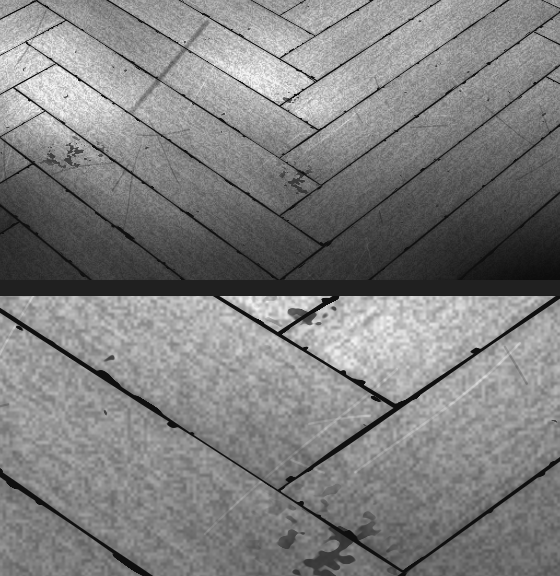
Top, the full canvas; bottom, a detail of the centre.
A WebGL 2 fragment shader for this texture:

```glsl
#version 300 es
precision highp float;
// Worn grey herringbone floor seen at a slant. A perspective map leads to a
// square lattice whose diagonals split into long planks; light pools, grain,
// cellular nicks, stains and scratches are then layered on each plank.
#define PLANK_LENGTH 7.0
#define UNIT_SIZE 0.1464
#define PERSPECTIVE 0.026
#define GAP 0.014
#define GRAIN 0.27
#define PLANK_VARIATION 0.06
#define SCRATCHES 26
#define GAP_TONE 0.06
#define STAIN_TONE 0.15

uniform vec2 u_resolution;
out vec4 fragColor;

float hash(vec2 p) {
  vec3 q = fract(vec3(p.xyx) * vec3(0.1031, 0.103, 0.0973));
  q += dot(q, q.yzx + 33.33);
  return fract((q.x + q.y) * q.z);
}

float noise(vec2 p) {
  vec2 i = floor(p), f = fract(p);
  f = f * f * (3.0 - 2.0 * f);
  return mix(mix(hash(i), hash(i + vec2(1, 0)), f.x),
             mix(hash(i + vec2(0, 1)), hash(i + 1.0), f.x), f.y);
}

// Nearest cell point: x is its distance, y a random value of its cell
vec2 cellular(vec2 p) {
  vec2 best = vec2(9.0, 0.0);
  for (int k = 0; k < 9; k++) {
    vec2 c = floor(p) + vec2(k % 3 - 1, k / 3 - 1);
    float d = distance(p, c + vec2(hash(c), hash(c + 71.0)));
    if (d < best.x) best = vec2(d, hash(c + 19.0));
  }
  return best;
}

float pool(vec2 p, vec2 centre, vec2 size) {
  vec2 d = (p - centre) / size;
  return exp(-dot(d, d));
}

float segment(vec2 p, vec2 a, vec2 b) {
  vec2 d = b - a;
  return distance(p, a + d * clamp(dot(p - a, d) / dot(d, d), 0.0, 1.0));
}

// Canvas to floor lattice, planks running along the two axes
vec2 floorLattice(vec2 p) {
  float side = (p.x - 0.9974) / UNIT_SIZE;
  float w = 3.77 / (4.205 - p.y + 0.003 * side);
  float u = side * w, v = (1.0 - w) / PERSPECTIVE;
  return 0.5 * vec2(u + v, u - v);
}

// Returns along, across and the plank id
vec4 herringbone(vec2 q) {
  vec2 c = floor(q);
  float n = mod(c.x + c.y, 2.0 * PLANK_LENGTH);
  if (n < PLANK_LENGTH) return vec4(q.y - c.y + n, q.x - c.x, c.x, c.y - n);
  n -= PLANK_LENGTH;
  return vec4(q.x - c.x + n, q.y - c.y, c.x - n + 50.0, c.y + 50.0);
}

float lighting(vec2 p) {
  float l = mix(0.2, 0.57, smoothstep(-0.1, 0.72, p.y));
  l -= 0.17 * smoothstep(1.1, 2.0, p.x) * (1.0 - p.y);
  l -= 0.13 * pool(p, vec2(0.0, 0.25), vec2(0.22, 0.28));
  l += 0.30 * pool(p, vec2(0.25, 0.62), vec2(0.25, 0.17));
  l += 0.21 * pool(p, vec2(0.88, 0.77), vec2(0.27, 0.17));
  l += 0.15 * pool(p, vec2(1.18, 0.62), vec2(0.3, 0.16));
  l += 0.19 * pool(p, vec2(0.05, 0.8), vec2(0.2, 0.16));
  l += 0.10 * pool(p, vec2(1.5, 0.87), vec2(0.35, 0.15));
  return l + 0.08 * pool(p, vec2(0.55, 0.32), vec2(0.4, 0.2));
}

void main() {
  vec2 p = gl_FragCoord.xy / u_resolution.y;
  float pixel = 1.0 / u_resolution.y;
  vec4 plank = herringbone(floorLattice(p));
  float plankRandom = hash(plank.zw + 120.0);
  vec2 wood = plank.xy + 40.0 * plankRandom;

  // Light and tone of each plank
  float tone = lighting(p) * (1.0 + PLANK_VARIATION * (2.0 * plankRandom - 1.0));
  tone *= 0.92 + 0.16 * noise(wood * vec2(0.7, 2.5));

  // Grain streaks, embossed ripples and fine speckle
  vec2 ripple = wood * vec2(11.0, 19.0) + 0.6 * sin(wood.yx * vec2(9.0, 5.0));
  float grain = 0.5 * (noise(wood * vec2(3.0, 31.0)) - 0.5);
  grain += 0.5 * (noise(ripple) - noise(ripple + vec2(0.5, 0.4)));
  grain += 1.1 * (noise(p * 256.0) - 0.5);
  tone *= 1.0 + GRAIN * grain;

  // Scattered fine scratches, pale or dark
  for (int k = 0; k < SCRATCHES; k++) {
    vec2 s = vec2(k, 7.0);
    vec2 centre = vec2(2.0 * hash(s), hash(s + 3.1));
    float angle = 6.283 * hash(s + 5.7);
    vec2 reach = vec2(cos(angle), sin(angle)) * mix(0.02, 0.16, hash(s + 8.3));
    vec2 bent = p + 0.012 * sin(p.yx * 14.0 + float(k));
    float line = 1.0 - smoothstep(0.0005, 0.001 + pixel, segment(bent, centre - reach, centre + reach));
    tone *= 1.0 + line * (hash(s + 2.2) > 0.5 ? 0.14 : -0.2);
  }
  // One broad rubbed mark
  float mark = segment(p, vec2(0.47, 0.6), vec2(0.74, 0.92));
  tone *= 1.0 - 0.32 * smoothstep(0.4, 0.7, p.y) * (1.0 - smoothstep(0.002, 0.014, mark));

  // Stains and small nicks
  float stained = pool(p, vec2(0.26, 0.45), vec2(0.13, 0.06))
                + pool(p, vec2(1.06, 0.35), vec2(0.07, 0.07))
                + 0.7 * pool(p, vec2(1.03, 0.65), vec2(0.04, 0.05));
  float blotch = noise(wood * vec2(8.0, 11.0)) * 0.6 + noise(wood * vec2(21.0, 27.0)) * 0.4;
  float stain = smoothstep(0.76, 0.84, blotch + 0.22 * min(stained, 1.0));
  vec2 nick = cellular(p * vec2(9.0, 12.0) + 0.16 * noise(p * 80.0));
  float nicked = (1.0 - smoothstep(0.02, 0.04 + 5.0 * pixel, nick.x)) * step(0.84, nick.y);
  tone = mix(tone, min(tone, STAIN_TONE), 0.75 * max(stain * min(stained * 1.5, 1.0), nicked));

  // Dark gaps, thin and uneven, with small chips along some borders
  vec2 rim = min(plank.xy, vec2(PLANK_LENGTH, 1.0) - plank.xy);
  float edge = min(rim.x, rim.y);
  float chip = smoothstep(0.72, 0.95, noise(wood * vec2(9.0, 19.0)));
  float gap = GAP * (0.4 + 1.1 * noise(floorLattice(p) * 1.7)) + 0.03 * chip;
  float soft = 4.0 * pixel;
  tone *= mix(0.88, 1.0, smoothstep(0.0, 0.09, edge));
  tone = mix(GAP_TONE, tone, smoothstep(gap - soft, gap + soft, edge));
  fragColor = vec4(vec3(clamp(tone, 0.05, 0.95)), 1.0);
}
```
